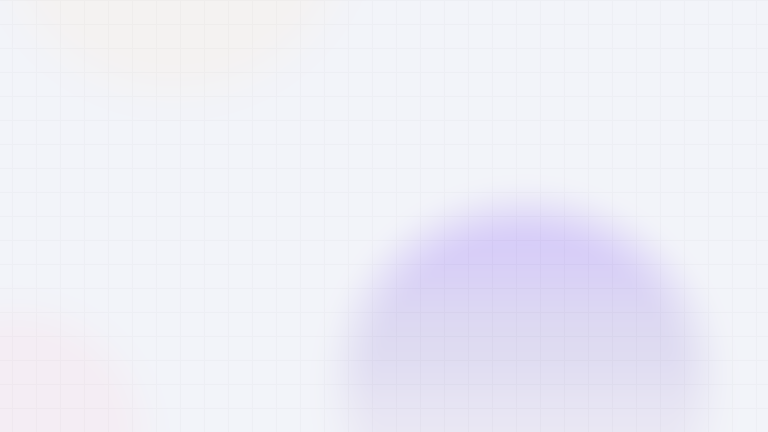
Reproduce this background procedurally as a WebGL 1 fragment shader.

```glsl
precision highp float;
// A pale blue-grey backdrop with a fine square grid and three blurred discs:
// a violet dome fading downwards, a cream glow at top left and a pink one at
// bottom left. Lengths are in canvas heights, with x = 0 on the centre line.

uniform vec2 u_resolution;

// Coverage of a disc whose rim is blurred by "blur" on either side.
float softDisc(vec2 p, vec2 centre, float radius, float blur) {
  return 1.0 - smoothstep(radius - blur, radius + blur, length(p - centre));
}

// Box-filtered coverage of thin lines at whole numbers; "pixel" is in cells.
float gridLine(float x, float width, float pixel) {
  float dist = abs(fract(x + 0.5) - 0.5);
  float overlap = 0.5 * (width + pixel) - dist;
  return clamp(overlap, 0.0, min(width, pixel)) / pixel;
}

void main() {
  vec2 p = gl_FragCoord.xy / u_resolution.y;
  p.x -= 0.5 * u_resolution.x / u_resolution.y;

  vec3 color = vec3(0.949, 0.955, 0.975);

  // Faint corner glows
  vec3 cream = vec3(0.957, 0.948, 0.945);
  vec3 pink = vec3(0.957, 0.929, 0.955);
  color = mix(color, cream, softDisc(p, vec2(-0.484, 1.197), 0.405, 0.085));
  color = mix(color, pink, softDisc(p, vec2(-0.854, -0.019), 0.289, 0.075));

  // Violet dome, greying and then paling towards the bottom
  vec3 dome = mix(vec3(0.914, 0.906, 0.954), vec3(0.868, 0.855, 0.945),
                  smoothstep(-0.02, 0.24, p.y));
  dome = mix(dome, vec3(0.843, 0.804, 0.972), smoothstep(0.2, 0.46, p.y));
  color = mix(color, dome, softDisc(p, vec2(0.326, 0.097), 0.417, 0.085));

  // Hairline grid, eighteen cells high
  float pixel = 18.0 / u_resolution.y;
  float across = gridLine(p.y * 18.0 + 0.02, 0.042, pixel);
  float upright = gridLine(p.x * 18.0 + 0.48, 0.042, pixel);
  color -= 0.02 * max(across, upright);

  gl_FragColor = vec4(color, 1.0);
}
```
